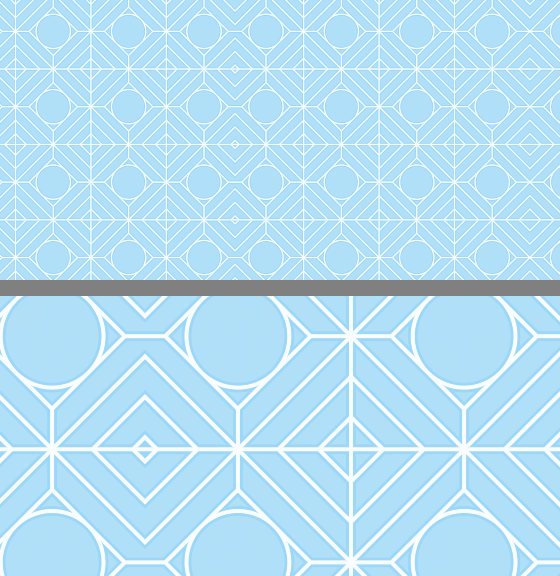
Top, the full canvas; bottom, a detail of the centre.
Reproduce this pattern procedurally as a Shadertoy shader.

```glsl
// White line lattice on pale blue: circles inside diamonds, star nodes and nested rhombi.
// Each square cell is folded around its circle; the diamonds are bands of the L1 distance.
// One upright seam drops a strip of the lattice, so the rhombi there are narrower.

// Lengths are fractions of the canvas height
const float CELL = 0.2693;                   // spacing of the circles
const float HALF_CELL = 0.5 * CELL;
const float STEP = 0.0481;                   // spacing of the diamonds, in L1 distance
const vec2 FIRST_CIRCLE = vec2(0.1901, 0.0802);
const float SEAM_X = 0.8396;                 // strip of width STEP is left out here
const float OPEN_COLUMN = 6.0;               // column boundary without an upright line
const float INNER_DIAMOND = HALF_CELL - STEP;
const float CIRCLE_RADIUS = INNER_DIAMOND * 0.7071;
const float LINE_HALF_WIDTH = 0.0024;
const float HALO_WIDTH = 0.0034;
const float GRAIN_SCALE = 90.0;
const float GRAIN_AMOUNT = 0.016;

const vec3 GROUND = vec3(0.690, 0.873, 0.973);
const vec3 HALO = vec3(0.615, 0.845, 0.970);
const vec3 LINE = vec3(0.975, 0.992, 0.992);

float hash(vec2 p) {
    vec3 q = fract(vec3(p.xyx) * 0.1031);
    q += dot(q, q.yzx + 33.33);
    return fract((q.x + q.y) * q.z);
}

float valueNoise(vec2 p) {
    vec2 i = floor(p);
    vec2 f = fract(p);
    f = f * f * (3.0 - 2.0 * f);
    float low = mix(hash(i), hash(i + vec2(1.0, 0.0)), f.x);
    float high = mix(hash(i + vec2(0.0, 1.0)), hash(i + 1.0), f.x);
    return mix(low, high, f.y);
}

// Nearest diamond around the circle or around the cell corner
float diamondDistance(vec2 a) {
    float reach = a.x + a.y - HALF_CELL;
    float band = clamp(round(reach / STEP), -1.0, 2.0);
    return abs(reach - band * STEP) * 0.7071;
}

// Short spokes that join the inner diamond to the star nodes
float spokeDistance(vec2 a) {
    float across = max(a.y, INNER_DIAMOND - a.x);
    float upright = max(a.x, INNER_DIAMOND - a.y);
    return min(across, upright);
}

float latticeDistance(vec2 p) {
    // Skip the missing strip, then fold into one quarter of a cell
    p.x += STEP * step(SEAM_X, p.x);
    vec2 grid = (p - FIRST_CIRCLE) / CELL;
    vec2 a = abs(grid - round(grid)) * CELL;

    float d = diamondDistance(a);
    d = min(d, abs(length(a) - CIRCLE_RADIUS));
    d = min(d, spokeDistance(a));
    d = min(d, HALF_CELL - a.y);
    if (floor(grid.x) != OPEN_COLUMN) d = min(d, HALF_CELL - a.x);
    return d;
}

void mainImage(out vec4 fragColor, in vec2 fragCoord) {
    float pixel = 1.0 / iResolution.y;
    vec2 p = fragCoord * pixel;
    float d = latticeDistance(p);

    // Ground with a faint blue grain
    vec3 color = GROUND;
    color.b += GRAIN_AMOUNT * (valueNoise(p * GRAIN_SCALE) - 0.5);

    // Darker fringe along the lines, then the lines themselves
    float edge = LINE_HALF_WIDTH + HALO_WIDTH;
    float halo = 1.0 - smoothstep(edge - 0.5 * pixel, edge + 0.5 * pixel, d);
    color = mix(color, HALO, halo);
    float line = 1.0 - smoothstep(-0.6 * pixel, 0.6 * pixel, d - LINE_HALF_WIDTH);
    color = mix(color, LINE, line);

    fragColor = vec4(color, 1.0);
}
```
